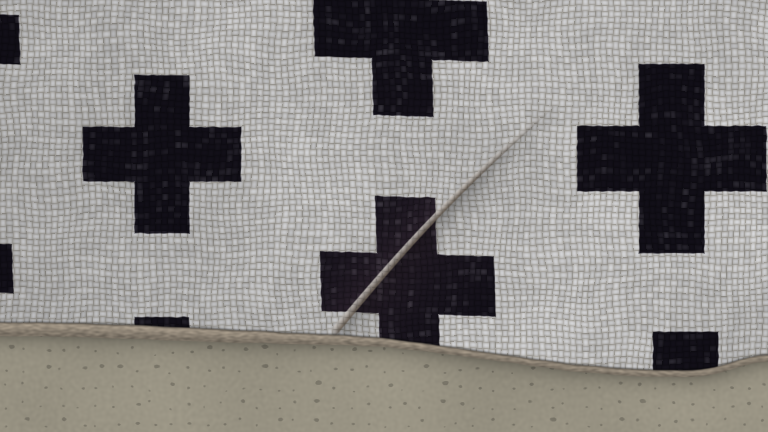
This pattern is drawn by a Shadertoy shader. Its source:

```glsl
// Woven cloth printed with staggered dark plus signs, lying on a speckled counter.
// Crosses come from a stretched lattice, threads from a checker weave, and a
// raised crease and a hem are shaded from signed distances.

const float THREADS = 69.0;   // threads per canvas height
const vec3 INK = vec3(0.055, 0.047, 0.075);
const vec3 PLUM = vec3(0.135, 0.105, 0.14);
const vec3 CLOTH = vec3(0.70, 0.695, 0.69);
const vec3 HEM = vec3(0.55, 0.51, 0.455);
const vec3 STONE = vec3(0.575, 0.555, 0.495);

vec2 hash2(vec2 p) {
    vec3 q = fract(p.xyx * vec3(0.1031, 0.1030, 0.0973));
    q += dot(q, q.yzx + 33.33);
    return fract((q.xx + q.yz) * q.zy);
}

float gradDot(vec2 cell, vec2 f, vec2 corner) {
    return dot(hash2(cell + corner) * 2.0 - 1.0, f - corner);
}

float gradientNoise(vec2 p) {
    vec2 i = floor(p), f = p - i;
    vec2 u = f * f * f * (f * (f * 6.0 - 15.0) + 10.0);
    float low = mix(gradDot(i, f, vec2(0, 0)), gradDot(i, f, vec2(1, 0)), u.x);
    float high = mix(gradDot(i, f, vec2(0, 1)), gradDot(i, f, vec2(1, 1)), u.x);
    return mix(low, high, u.y);
}

float boxDistance(vec2 p, vec2 halfSize) {
    vec2 d = abs(p) - halfSize;
    return length(max(d, 0.0)) + min(max(d.x, d.y), 0.0);
}

float crossDistance(vec2 p, float reach) {
    vec2 arm = reach * vec2(1.0, 0.345);
    return min(boxDistance(p, arm), boxDistance(p, arm.yx));
}

// Columns widen to the right; odd columns sit half a period lower.
float printDistance(vec2 p) {
    float d = 1.0;
    for (int i = -1; i <= 2; i++) {
        float col = float(i), odd = abs(mod(col, 2.0));
        float period = 0.56 + 0.03 * col;
        for (int j = -1; j <= 1; j++) {
            float row = float(j) + 0.5 * odd;
            vec2 center = vec2(0.375 + 0.532 * col + 0.029 * col * col + 0.016 * col * row,
                               0.643 - 0.005 * col - row * period);
            vec2 q = p - center;
            q += 0.03 * odd * q.yx;   // pulled cloth
            d = min(d, crossDistance(q, 0.183 + 0.018 * col));
        }
    }
    return d;
}

// x: thread height, y: random tone of the thread on top
vec2 weave(vec2 p, float fade) {
    vec2 g = p * THREADS + 1.1 * vec2(gradientNoise(p * 7.0), gradientNoise(p * 7.0 + 40.0));
    vec2 cell = floor(g), f = g - cell - 0.5;
    bool weftOnTop = mod(cell.x + cell.y, 2.0) < 0.5;
    vec2 t = weftOnTop ? f.yx : f;   // x across the thread, y along it
    float height = (1.0 - 2.9 * t.x * t.x) * (1.0 - 1.3 * t.y * t.y);
    float tone = hash2(weftOnTop ? vec2(floor(cell.x / 4.0), cell.y)
                                 : vec2(cell.x, floor(cell.y / 4.0)) + 300.0).x;
    return mix(vec2(0.7, 0.5), vec2(height, tone), fade);
}

// x: signed distance to the bowed crease, y: position along it
vec2 creaseCoords(vec2 p, vec2 a, vec2 b) {
    vec2 dir = normalize(b - a), q = p - a;
    float t = dot(q, dir) / length(b - a);
    float bow = 0.018 * sin(3.14159 * clamp(t, 0.0, 1.0));
    return vec2(dot(q, vec2(-dir.y, dir.x)) - bow, t);
}

float clothEdge(float x) {
    return 0.222 - 0.02 * smoothstep(0.0, 0.8, x) - 0.075 * smoothstep(0.75, 1.55, x)
         + 0.035 * smoothstep(1.6, 1.78, x) + 0.003 * gradientNoise(vec2(x * 14.0, 3.0));
}

vec3 counter(vec2 p, float gap, float px) {
    vec3 color = STONE * (1.0 + 0.08 * gradientNoise(p * 4.0) + 0.05 * gradientNoise(p * 90.0));
    vec2 g = p * 24.0, cell = floor(g), h = hash2(cell + 7.0);
    vec2 q = (g - cell - 0.25 - 0.5 * h) / 24.0;
    q.y *= 1.0 + 0.5 * h.x;
    float r = mix(0.002, 0.008, h.y * h.x) + 0.003 * gradientNoise(p * 130.0);
    color *= 1.0 - 0.2 * smoothstep(px, -px, length(q) - r);
    return color * (1.04 - 0.28 * exp(-gap * 45.0));
}

vec3 fabric(vec2 p, float px) {
    vec2 thread = weave(p, smoothstep(1.5, 3.5, 1.0 / (THREADS * px)));
    vec2 crease = creaseCoords(p, vec2(0.771, 0.229), vec2(1.296, 0.769));
    float along = smoothstep(-0.02, 0.03, crease.y) * (1.0 - smoothstep(0.55, 1.05, crease.y));

    // Broad light, soft folds and thread relief
    float light = 0.95 + 0.08 * smoothstep(0.0, 1.2, p.x) + 0.10 * gradientNoise(p * 2.6 + 5.0);
    light += 0.10 * smoothstep(1.45, 1.8, p.x) * gradientNoise(vec2(p.x * 3.0 + p.y * 5.0, p.y * 9.0));
    float relief = 0.70 + 0.40 * thread.x + 0.10 * (thread.y - 0.5);
    vec3 warmth = mix(vec3(1.02, 1.0, 0.95), vec3(0.99, 1.0, 1.02), thread.x);
    vec3 color = CLOTH * warmth * light * relief;

    // Print, with pale threads showing through
    float lifted = exp(-abs(crease.x) * 9.0) * along;
    vec3 ink = mix(INK, PLUM, lifted) * (0.75 + 0.5 * thread.x);
    float worn = smoothstep(0.55, 1.0, thread.y) * thread.x * (0.6 + gradientNoise(p * 30.0));
    ink += 0.13 * max(worn, 0.0);
    float d = printDistance(p) + 0.003 * gradientNoise(p * 60.0);
    color = mix(color, ink, smoothstep(px, -px, d));

    // Crease: bare ridge, lit on its upper left and shaded on its lower right
    float width = mix(0.009, 0.005, clamp(crease.y, 0.0, 1.0));
    float ridge = smoothstep(width + px, width - px, abs(crease.x)) * along;
    vec3 ridgeColor = mix(vec3(0.40, 0.36, 0.32), vec3(0.73, 0.71, 0.69),
                          smoothstep(-width, width, crease.x)) * (0.8 + 0.25 * thread.x);
    float shade = smoothstep(0.0, -width, crease.x) * exp(min(crease.x, 0.0) * 38.0);
    color *= 1.0 - 0.38 * shade * along;
    return mix(color, ridgeColor, 0.9 * ridge);
}

void mainImage(out vec4 fragColor, in vec2 fragCoord) {
    float px = 1.0 / iResolution.y;
    vec2 p = fragCoord * px;
    float above = p.y - clothEdge(p.x);
    float hemWidth = mix(0.032, 0.016, smoothstep(0.3, 1.2, p.x));

    // Hem strip with a dark stitched groove
    vec3 cloth = fabric(p, px);
    float seam = above - hemWidth;
    vec3 hem = HEM * (0.85 + 0.3 * smoothstep(0.0, hemWidth, above) + 0.25 * gradientNoise(p * vec2(60.0, 160.0)));
    cloth = mix(hem, cloth, smoothstep(-px, px, seam));
    cloth *= 1.0 - 0.35 * exp(-seam * seam / 0.000012);

    vec3 color = mix(counter(p, max(-above, 0.0), px), cloth, smoothstep(-px, px, above));
    fragColor = vec4(clamp(color, 0.0, 1.0), 1.0);
}
```
